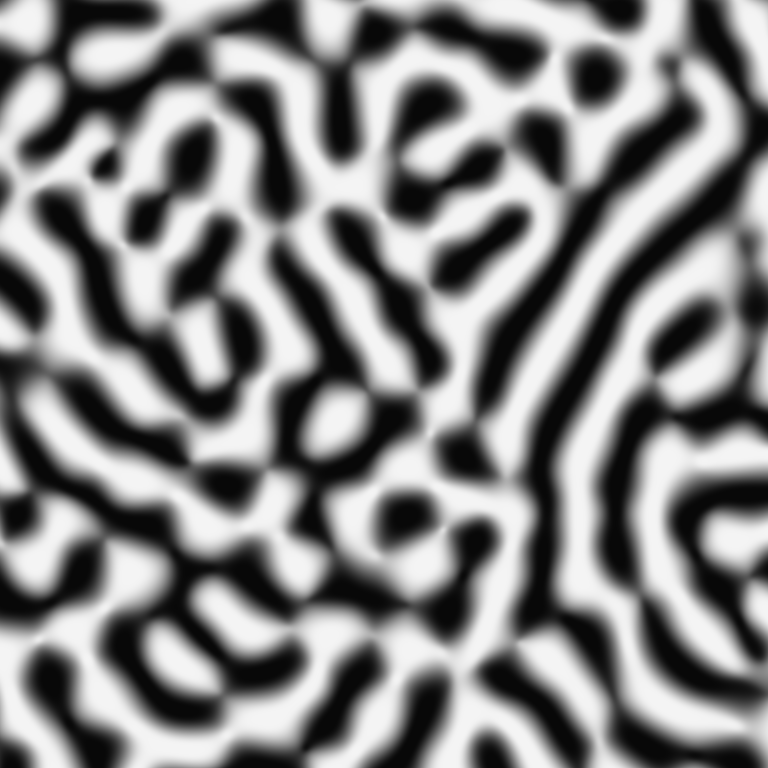
Reproduce this pattern procedurally as a Shadertoy shader.

```glsl
// Soft black-and-white labyrinth of worms, loops and dots.
// Randomly turned wave packets are summed, then the sum is divided by its
// local energy so that every stripe keeps nearly the same width and contrast.

const float TAU = 6.2831853;
const float CELLS = 8.0;            // wave packets across the canvas
const float WAVES_PER_CELL = 1.22;  // stripe periods in one cell

// Four random values in 0..1 for a lattice cell
vec4 hash4(vec2 cell) {
    uvec2 q = uvec2(ivec2(cell) + 4096);
    uint h = q.x * 1597334677u ^ q.y * 3812015801u;
    uvec4 v = uvec4(h, h + 7919u, h + 15485863u, h ^ 2654435769u);
    v = (v ^ (v >> 16u)) * 2146121005u;
    v = (v ^ (v >> 15u)) * 2221713035u;
    v ^= v >> 16u;
    return vec4(v & 0xffffu) / 65536.0;
}

// Stripe value in -1..1 at a point measured in cells
float labyrinth(vec2 p) {
    vec2 home = floor(p);
    float wave = 0.0, power = 0.0;
    vec2 slope = vec2(0.0);

    // Sum the packets of the surrounding cells
    for (int j = -2; j <= 2; j++) {
        for (int i = -2; i <= 2; i++) {
            vec2 cell = home + vec2(i, j);
            vec4 rnd = hash4(cell);
            vec2 offset = p - cell - rnd.xy;
            float window = max(0.0, 1.0 - dot(offset, offset) / 4.0);
            window *= window * window;

            float angle = TAU * rnd.z;
            vec2 direction = vec2(cos(angle), sin(angle));
            float phase = TAU * (WAVES_PER_CELL * dot(direction, offset) + rnd.w);
            wave += window * cos(phase);
            slope += window * direction * sin(phase);
            power += window * window;
        }
    }

    // A slight bias favours the light ground; the power term softens necks
    wave += 0.08 * sqrt(power);
    return wave / sqrt(wave * wave + 2.0 * dot(slope, slope) + 0.1 * power + 1e-5);
}

void mainImage(out vec4 fragColor, in vec2 fragCoord) {
    vec2 uv = fragCoord / iResolution.y;
    float level = 0.5 + 0.5 * labyrinth(uv * CELLS + vec2(13.0, 37.0));

    // Wide, blurred transition from black worm to pale ground
    float grey = mix(0.03, 0.955, smoothstep(0.06, 0.94, level));
    fragColor = vec4(vec3(grey), 1.0);
}
```
